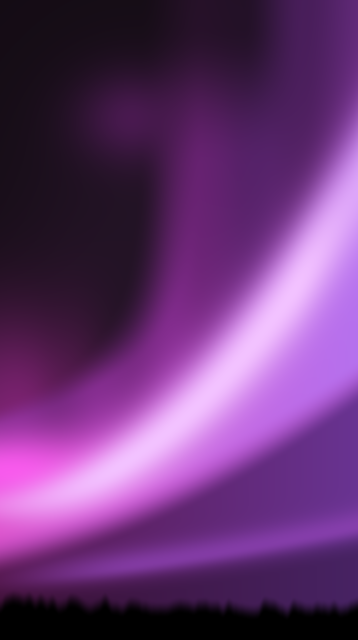
This background is drawn by a Shadertoy shader. Its source:

```glsl
// Violet aurora sweeping upward across a night sky above a dark treeline.
#define NIGHT vec3(0.075, 0.045, 0.075)
#define CURTAIN vec3(0.43, 0.14, 0.47)
#define VIOLET vec3(0.31, 0.125, 0.39)
#define MAGENTA vec3(0.47, 0.13, 0.43)
#define PINK vec3(1.0, 0.36, 0.95)
#define CORE vec3(0.95, 0.76, 1.0)
#define STREAKS 0.16
#define TREE_HEIGHT 0.038

float hash(float n) {
    n = fract(n * 0.1031);
    n *= n + 33.33;
    return fract(2.0 * n * n);
}

float noise(float x) {
    float cell = floor(x), t = fract(x);
    return mix(hash(cell), hash(cell + 1.0), t * t * (3.0 - 2.0 * t));
}

float bell(float x) { return exp(-x * x); }

float blob(vec2 p, vec2 centre, vec2 size) {
    vec2 q = (p - centre) / size;
    return exp(-dot(q, q));
}

// Night sky, hanging curtains and the faint rays at the left
vec3 upperSky(vec2 p, float height) {
    vec3 col = NIGHT + vec3(0.06, 0.03, 0.07) * blob(p, vec2(0.4, 0.6), vec2(0.4, 0.3));
    float rays = noise(p.x * 9.0 + p.y * 1.5 + 4.0) - 0.5;

    float low = bell(max(p.y - 0.36, 0.0) / 0.15) * (1.0 - smoothstep(0.08, 0.42, p.x));
    col = mix(col, MAGENTA, low * (0.95 + STREAKS * rays));

    float border = 0.49 - 0.36 * exp((0.375 - p.y) / 0.09);
    float mask = smoothstep(-0.10, 0.08, p.x - border);
    float right = smoothstep(0.68, 0.85, p.x);
    float reach = mix(1.0 - smoothstep(0.74, 0.96, p.y) * 0.8, 0.85, right);
    vec3 veil = mix(CURTAIN, VIOLET, smoothstep(0.52, 0.74, p.x));
    veil += vec3(0.10, 0.05, 0.13) * smoothstep(0.85, 1.02, p.x);
    veil *= 1.0 + STREAKS * rays;
    col = mix(col, veil, mask * reach);
    col = mix(col, CURTAIN * 0.8, 0.75 * blob(p, vec2(0.37, 0.815), vec2(0.15, 0.07)));

    // Wide halo rising from the bright band
    float halo = exp(-max(height, 0.0) / 0.10) * mask;
    return mix(col, vec3(0.74, 0.27, 0.78), 0.8 * halo);
}

// Dim sky under the band, crossed by a thin second ribbon
vec3 lowerSky(vec2 p) {
    vec3 col = mix(vec3(0.33, 0.09, 0.30), vec3(0.41, 0.20, 0.57), p.x);
    float ribbon = p.y - (0.093 + 0.05 * p.x + 0.034 * p.x * p.x);
    col *= mix(0.68, 1.0, smoothstep(-0.05, 0.01, ribbon));
    float width = ribbon > 0.0 ? 0.027 : 0.016;
    float strength = smoothstep(-0.1, 0.4, p.x) * 0.75;
    return mix(col, vec3(0.56, 0.26, 0.71), bell(ribbon / width) * strength);
}

void mainImage(out vec4 fragColor, in vec2 fragCoord) {
    vec2 p = fragCoord / iResolution.xy;

    // Crest and lower rim of the main band
    float height = p.y - (0.21 + 0.03 * p.x + 0.46 * p.x * p.x);
    float rim = p.y - (0.134 + 0.13 * p.x + 0.136 * p.x * p.x);
    float above = smoothstep(-0.035, 0.04, rim);
    vec3 col = mix(lowerSky(p), upperSky(p, height), above);

    // Main band, pink at the left and lavender at the right
    float light = bell(max(height, 0.0) / (0.06 + 0.05 * p.x)) * above;
    vec3 band = mix(vec3(0.86, 0.33, 0.80), vec3(0.71, 0.44, 0.93), p.x);
    col = mix(col, band, light);
    col = mix(col, PINK, 0.9 * blob(p, vec2(0.02, 0.265), vec2(0.27, 0.055)));

    // Pale core along the crest
    float core = bell(height / (0.026 + 0.065 * p.x));
    core *= smoothstep(-0.25, 0.35, p.x) * (1.0 - 0.35 * smoothstep(0.82, 1.0, p.x));
    col = mix(col, CORE, core * above);

    // Ragged, softly blurred treeline
    float trees = TREE_HEIGHT + 0.014 * noise(p.x * 24.0) + 0.008 * noise(p.x * 61.0);
    trees += 0.03 * (p.x - 0.65) * (p.x - 0.65);
    col *= smoothstep(-0.012, 0.016, p.y - trees);

    fragColor = vec4(clamp(col, 0.0, 1.0), 1.0);
}
```
